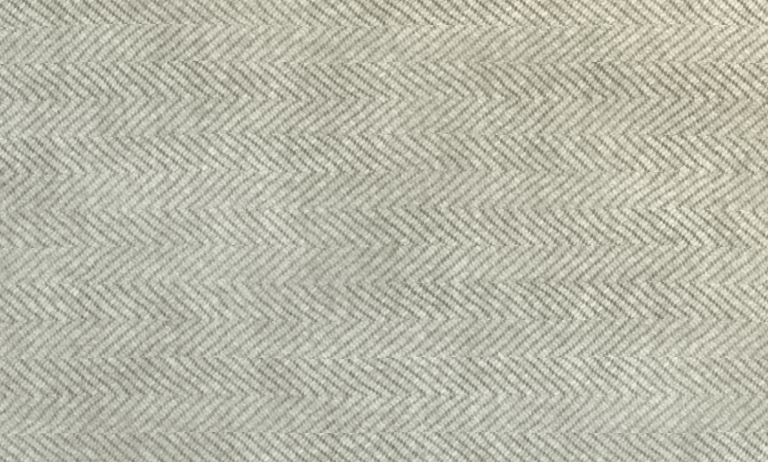
Write a WebGL 2 fragment shader that draws this texture.

```glsl
#version 300 es
precision highp float;

uniform vec2 u_resolution;
out vec4 outColor;

const float BANDS = 12.5;          // herringbone bands down the cloth
const float BAND_SHIFT = 0.68;     // part of a band showing at the top edge
const float RIBS = 53.0;           // twill ribs across the cloth
const float RIBS_PER_BAND = 3.0;   // rib periods climbed within one band
const float ROWS = 8.0;            // yarn rows per band
const float ROW_TILT = 2.0;        // rows crossed per rib, against its slant
const float STEP = 0.6;            // how strongly the ribs follow the rows
const float GROOVE = 0.17;         // half width of a groove, in ribs
const float SOFTNESS = 0.11;
const float WOBBLE = 0.26;         // uneven weaving, in ribs
const float BAND_BREAK = 0.45;     // slip of the ribs between bands
const float YARN_VARIATION = 0.36;
const float STAIN = 0.20;
const float GRAIN = 0.12;
const int SAMPLES = 3;             // smoothing grid per side

const vec3 YARN = vec3(0.845, 0.845, 0.795);
const vec3 SHADE = vec3(0.54, 0.535, 0.475);
const vec3 COOL_TINT = vec3(0.99, 1.0, 1.005);
const vec3 WARM_TINT = vec3(1.015, 0.998, 0.965);

float hash(vec2 p) {
    return fract(sin(dot(p, vec2(127.1, 311.7))) * 43758.5453);
}

float noise(vec2 p) {
    vec2 i = floor(p), f = fract(p);
    f = f * f * (3.0 - 2.0 * f);
    return mix(mix(hash(i), hash(i + vec2(1, 0)), f.x),
               mix(hash(i + vec2(0, 1)), hash(i + vec2(1, 1)), f.x), f.y);
}

vec3 cloth(vec2 uv) {
    // Bands, counted downward, with slightly wavering borders
    float y = (1.0 - uv.y) * BANDS - BAND_SHIFT;
    y += 0.12 * (noise(uv * vec2(7.0, 3.0)) - 0.5);
    float band = floor(y);
    float rising = 1.0 - mod(band, 2.0);
    float slant = 2.0 * rising - 1.0;

    // Diagonal ribs, stepped along short strokes that cross them
    float x = uv.x * RIBS;
    float stroke = y * ROWS - slant * x * ROW_TILT;
    float row = floor(stroke);
    float slip = STEP * (row + 0.5 - stroke) / ROWS;
    float rib = x + slant * (y - band + slip) * RIBS_PER_BAND;
    rib += BAND_BREAK * hash(vec2(band, 3.0));
    rib += WOBBLE * (noise(vec2(x * 0.6, y * 3.0)) - 0.5);
    rib += 0.8 * noise(uv * vec2(5.0, 4.0));
    float across = abs(fract(rib) - 0.5);
    float groove = 1.0 - smoothstep(GROOVE - SOFTNESS, GROOVE + SOFTNESS, across);

    // Each stitch and groove has its own depth
    float stitch = hash(vec2(floor(rib), row));
    float seam = 0.5 + 0.5 * cos(6.28318 * stroke);
    groove *= 0.85 + 0.4 * stitch - 0.4 * seam;
    float yarn = hash(vec2(floor(rib + 0.5) + 31.0, row));
    float shade = 0.05 + 0.88 * groove + 0.24 * seam * (1.0 - groove);
    shade += YARN_VARIATION * (yarn - 0.5) * (1.0 - 0.5 * groove);

    // Contrast fades in rising bands and toward the lower left
    float light = clamp(0.6 * uv.x + 0.5 * uv.y, 0.0, 1.0);
    float contrast = mix(0.68, 1.08, light) * mix(1.0, 0.78, rising);
    contrast *= 0.8 + 0.4 * noise(uv * vec2(9.0, 8.0) + 5.0);
    shade = mix(0.36, shade, contrast);

    // Slubs along both yarn directions, and broad stains
    shade += 0.15 * (noise(vec2(uv.x * 24.0, y * 12.0)) - 0.5);
    shade += 0.14 * (noise(vec2(uv.x * 160.0, uv.y * 9.0)) - 0.5);
    shade += 0.06 * (noise(vec2(uv.x * 3.0, y * 2.0 + 9.0)) - 0.5);
    shade += STAIN * (noise(uv * vec2(6.0, 5.0) + 17.0) - 0.5);
    shade += 0.5 * STAIN * (noise(uv * vec2(14.0, 10.0) + 41.0) - 0.5);
    shade -= 0.03 * (rising - 0.5);
    vec3 color = mix(YARN, SHADE, clamp(shade, -0.15, 1.1));

    // Fine fibres, then uneven daylight
    color += GRAIN * (noise(uv * vec2(420.0, 250.0)) - 0.5);
    float warmth = smoothstep(0.35, 1.0, 0.55 * uv.x + 0.55 * uv.y);
    color *= mix(COOL_TINT, WARM_TINT, warmth);
    return color * (0.98 + 0.04 * light);
}

void main() {
    vec3 total = vec3(0.0);
    for (int j = 0; j < SAMPLES; j++) {
        for (int i = 0; i < SAMPLES; i++) {
            vec2 offset = (vec2(i, j) + 0.5) / float(SAMPLES) - 0.5;
            total += cloth((gl_FragCoord.xy + offset) / u_resolution);
        }
    }
    outColor = vec4(total / float(SAMPLES * SAMPLES), 1.0);
}
```
